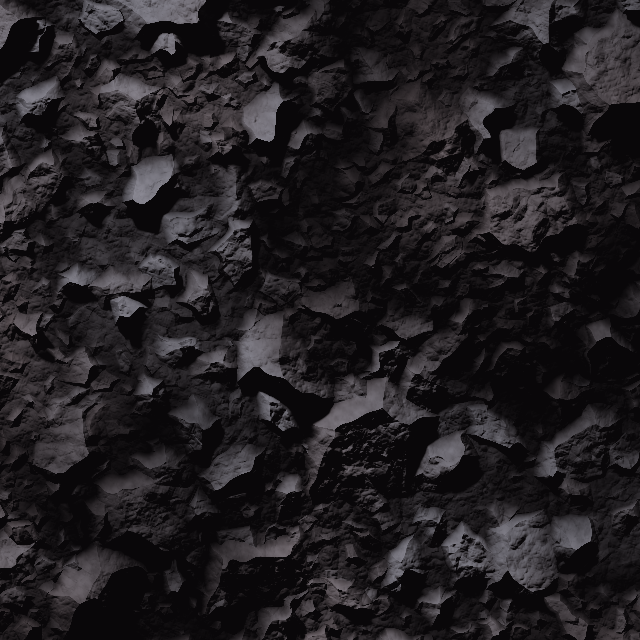
Give the GLSL for this texture, as a Shadertoy shader.

```glsl
// A dark cliff of broken, angular rock with deep shadowed hollows.
// Three sizes of faceted stones, each a cluster of clipped planes with known
// slopes, are piled up and lit from the upper left with short cast shadows.

const vec3 SHADOW_COLOR = vec3(0.034, 0.027, 0.034);
const vec3 WARM_ROCK = vec3(0.60, 0.54, 0.55);
const vec3 COOL_ROCK = vec3(0.60, 0.60, 0.64);
const vec3 LIGHT_DIR = vec3(-0.38, 0.73, 0.57);
const mat2 TURN = mat2(0.82, 0.57, -0.57, 0.82);
const float BOULDER_FREQ = 4.4;
const float STONE_FREQ = 10.5;
const float CHIP_FREQ = 25.0;
const float ROUGHNESS = 0.014;
const float WARP = 0.034;
const float JAGGED = 0.013;
const float EDGE = 0.0009;
const float BUMP_STEP = 0.0015;
const float BLACK_POINT = 0.02;
const float EXPOSURE = 1.12;
const float SHOULDER = 0.5;
const int SHADOW_STEPS = 3;
const int SIDES = 5;

float hash(vec2 p) {
    return fract(sin(dot(p, vec2(127.1, 311.7))) * 43758.5453);
}

vec4 hash4(vec2 p) {
    return fract(sin(dot(p, vec2(127.1, 311.7))) * vec4(43758.545, 22578.15, 19642.35, 31415.93));
}

float noise(vec2 p) {
    vec2 i = floor(p), f = fract(p);
    f = f * f * (3.0 - 2.0 * f);
    return mix(mix(hash(i), hash(i + vec2(1, 0)), f.x),
               mix(hash(i + vec2(0, 1)), hash(i + vec2(1, 1)), f.x), f.y);
}

vec2 noise2(vec2 p) {
    return vec2(noise(p), noise(p + 40.0)) - 0.5;
}

float fbm(vec2 p) {
    float sum = 0.0, amp = 0.54;
    for (int i = 0; i < 3; i++) {
        sum += amp * noise(p);
        p = mat2(1.6, 1.2, -1.2, 1.6) * p + 11.7;
        amp *= 0.5;
    }
    return sum;
}

// Creased noise for craggy faces
float crags(vec2 p) {
    float sum = 0.0, amp = 0.54;
    for (int i = 0; i < 4; i++) {
        sum += amp * abs(2.0 * noise(p) - 1.0);
        p = mat2(1.6, 1.2, -1.2, 1.6) * p + 11.7;
        amp *= 0.5;
    }
    return sum;
}

// Higher of two surfaces, with a softened seam
vec4 higher(vec4 a, vec4 b, float width) {
    return mix(b, a, smoothstep(-width, width, a.x - b.x));
}

// Highest stone at p: x = height, yz = slope, w = random value of the stone
vec4 stones(vec2 p, float freq, float seed) {
    vec2 q = TURN * p * freq + seed, cell = floor(q - 0.5);
    vec4 best = vec4(0.0, 0.0, 0.0, 0.5);
    float soft = EDGE * freq;
    for (int n = 0; n < 4; n++) {
        vec2 id = cell + vec2(n % 2, n / 2);
        vec4 rnd = hash4(id);
        vec2 d = q - id - 0.5 - 0.4 * (rnd.xy - 0.5);
        vec2 stretch = 1.0 + 0.5 * fract(rnd.zw * 11.0);
        vec2 tilt = (fract(rnd.xy * 7.0) - 0.5) * 1.3;
        float size = mix(0.36, 0.62, rnd.z);
        float angle = 6.2832 * rnd.w;
        vec2 dir = vec2(cos(angle), sin(angle));
        vec4 top = vec4(0.3 * size + 0.35 * rnd.y + dot(tilt, d), tilt, rnd.x);
        // Clip the tilted top face with steep side faces
        for (int k = 0; k < SIDES; k++) {
            float r = fract(rnd.z * 5.0 + rnd.x * 3.0 + 0.618 * float(k));
            float steep = mix(0.7, 2.4, fract(r * 13.0));
            vec2 fall = dir * stretch * steep;
            vec4 side = vec4(size * mix(0.7, 1.1, r) * steep - dot(d, fall), -fall, rnd.x);
            top = mix(side, top, smoothstep(-soft, soft, side.x - top.x));
            dir = mat2(0.309, 0.951, -0.951, 0.309) * dir;
        }
        best = higher(top, best, soft);
    }
    return vec4(best.x / freq, best.yz * TURN, best.w);
}

// Broad swell of the wall and its fine roughness
float bump(vec2 p) {
    return 0.12 * noise(p * 3.0 + 4.0) + ROUGHNESS * crags(p * 31.0);
}

void mainImage(out vec4 fragColor, in vec2 fragCoord) {
    vec2 p = fragCoord / iResolution.y;
    vec2 w = p + WARP * noise2(p * 12.0) + JAGGED * noise2(p * 47.0);

    // Pile chips between stones, and stones between boulders
    float lift = noise(p * 6.0);
    vec4 chip = stones(w, CHIP_FREQ, 73.0);
    vec4 stone = stones(w, STONE_FREQ, 31.0);
    vec4 boulder = stones(w, BOULDER_FREQ, 3.0);
    boulder.xyz += 0.25 * stone.xyz + 0.2 * chip.xyz;
    stone.xyz = stone.xyz * 1.1 + 0.3 * chip.xyz;
    stone.x += 0.03 * lift;
    chip.x += 0.035 * (1.0 - lift);
    vec4 rock = higher(boulder, higher(stone, chip, EDGE), EDGE);

    // Facet lighting
    vec2 rough = vec2(bump(p + vec2(BUMP_STEP, 0.0)), bump(p + vec2(0.0, BUMP_STEP))) - bump(p);
    vec3 normal = normalize(vec3(-rock.yz - rough / BUMP_STEP, 1.0));
    vec3 light = normalize(LIGHT_DIR);
    float lit = max(dot(normal, light), 0.0);

    // Cast shadows along the light
    float rayRise = light.z / length(light.xy), t = 0.014;
    for (int i = 0; i < SHADOW_STEPS; i++) {
        vec2 s = w + normalize(light.xy) * t;
        float blocker = max(stones(s, BOULDER_FREQ, 3.0).x, stones(s, STONE_FREQ, 31.0).x * 1.1 + 0.03 * lift);
        lit *= 1.0 - smoothstep(-0.1, 0.45, (blocker - rock.x) / t - rayRise);
        t *= 2.3;
    }

    // Dark crevices, broad hollows and the dimmer right-hand wall
    float crevice = smoothstep(0.005, 0.075, rock.x);
    float hollow = mix(0.3, 1.0, smoothstep(0.3, 0.56, fbm(p * 3.6 + 8.0)));
    float wall = mix(1.08, 0.58, smoothstep(0.55, 0.9, p.x + 0.12 * (p.y - 0.5)));
    float grain = mix(0.6, 1.4, fbm(p * 95.0)) * mix(0.8, 1.2, rock.w);
    float ambient = 0.05 * crevice * (0.5 + 0.5 * normal.y);
    float x = (lit * crevice + ambient) * hollow * wall * grain;

    // Tone with a soft shoulder, and mineral tint
    x = max(x * EXPOSURE - BLACK_POINT, 0.0);
    float tone = 1.08 * x / (x + SHOULDER);
    float cool = clamp(0.4 * rock.w + 0.8 * tone + 0.8 * (lift - 0.45), 0.0, 1.0);
    vec3 color = SHADOW_COLOR + mix(WARM_ROCK, COOL_ROCK, cool) * tone;
    fragColor = vec4(color, 1.0);
}
```
